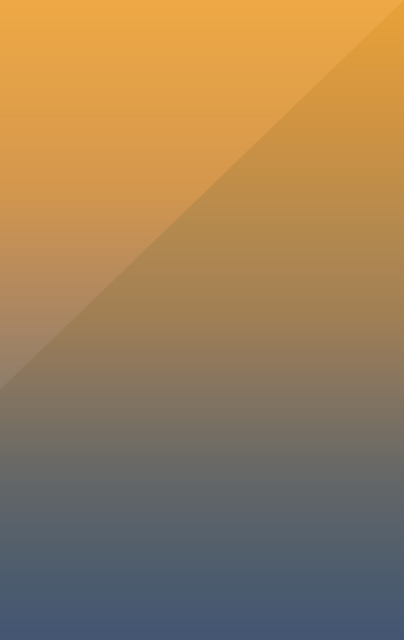
This background is drawn by a Shadertoy shader. Its source:

```glsl
// Linear blend that starts at one height and ends at another
vec3 blendBetween(vec3 below, vec3 above, float start, float end, float height) {
    return mix(below, above, clamp((height - start) / (end - start), 0.0, 1.0));
}

// Slate blue rising through grey and brown to amber
vec3 shadedGradient(float height) {
    vec3 color = blendBetween(vec3(0.265, 0.335, 0.450), vec3(0.300, 0.360, 0.428), 0.00, 0.10, height);
    color = blendBetween(color, vec3(0.390, 0.400, 0.405), 0.10, 0.25, height);
    color = blendBetween(color, vec3(0.530, 0.460, 0.375), 0.25, 0.40, height);
    color = blendBetween(color, vec3(0.625, 0.495, 0.335), 0.40, 0.50, height);
    color = blendBetween(color, vec3(0.710, 0.540, 0.305), 0.50, 0.65, height);
    color = blendBetween(color, vec3(0.810, 0.575, 0.260), 0.65, 0.80, height);
    return blendBetween(color, vec3(0.915, 0.635, 0.220), 0.80, 1.00, height);
}

// Brighter amber of the upper left panel
vec3 litGradient(float height) {
    vec3 color = blendBetween(vec3(0.560, 0.490, 0.415), vec3(0.660, 0.525, 0.385), 0.40, 0.50, height);
    color = blendBetween(color, vec3(0.745, 0.555, 0.350), 0.50, 0.60, height);
    color = blendBetween(color, vec3(0.825, 0.590, 0.305), 0.60, 0.70, height);
    color = blendBetween(color, vec3(0.865, 0.615, 0.290), 0.70, 0.80, height);
    return blendBetween(color, vec3(0.935, 0.660, 0.270), 0.80, 1.00, height);
}

void mainImage(out vec4 fragColor, in vec2 fragCoord) {
    vec2 uv = fragCoord / iResolution.xy;

    // Diagonal fold from the left side to the top right corner
    float aboveFold = uv.y - mix(0.391, 1.0, uv.x);
    float edge = fwidth(aboveFold) * 0.6;
    float panel = smoothstep(-edge, edge, aboveFold);

    fragColor = vec4(mix(shadedGradient(uv.y), litGradient(uv.y), panel), 1.0);
}
```
